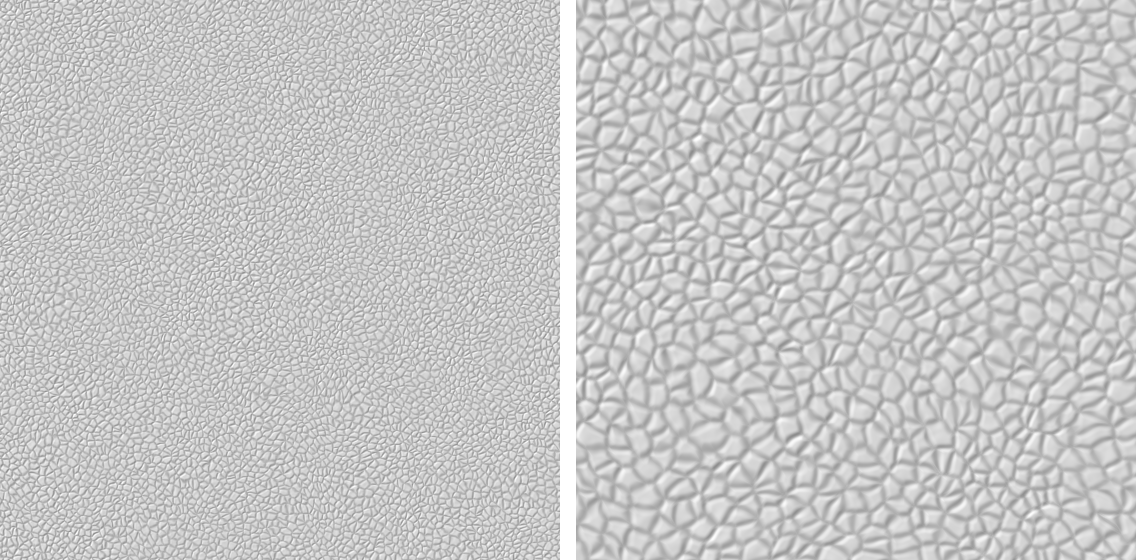
Left, the full canvas; right, a detail of the centre.
This texture is drawn by a Shadertoy shader. Its source:

```glsl
// Pale grey embossed leather: small pebbled grains split by fine dark creases, softly lit from the upper left.
#define GRAINS 86.0        // grains across the canvas
#define JITTER 0.86        // irregularity of the grain centres
#define CREASE_WIDTH 0.31  // shoulder width of a grain, in grain units
#define RELIEF_STEP 0.11   // half distance between the compared heights
#define RELIEF_GAIN 0.172  // strength of the slope shading
#define CREASE_DARK 0.145  // darkening inside the creases
#define ROUGHNESS 0.50     // uneven height of the hide
#define WOBBLE 0.34        // waviness of the grain outlines
#define PATCHINESS 0.40    // variation of relief between regions
#define BASE_GREY 0.77
#define LIGHT_DIR normalize(vec2(-0.72, 0.69))

vec2 hash2(vec2 p) {
    vec3 q = fract(p.xyx * vec3(0.1031, 0.1030, 0.0973));
    q += dot(q, q.yzx + 33.33);
    return fract((q.xx + q.yz) * q.zy);
}

float valueNoise(vec2 p) {
    vec2 cell = floor(p);
    vec2 f = fract(p);
    f = f * f * (3.0 - 2.0 * f);
    float low = mix(hash2(cell).x, hash2(cell + vec2(1, 0)).x, f.x);
    float high = mix(hash2(cell + vec2(0, 1)).x, hash2(cell + vec2(1, 1)).x, f.x);
    return mix(low, high, f.y);
}

vec2 noise2(vec2 p) {
    return vec2(valueNoise(p), valueNoise(p + vec2(37.2, 91.7))) - 0.5;
}

// Turns the hide off the axes, bends it between regions and makes the outlines wavy
vec2 warp(vec2 p) {
    vec2 turned = mat2(0.8, 0.6, -0.6, 0.8) * p;
    return turned + 1.7 * noise2(p * 0.15) + WOBBLE * noise2(p * 1.3 + 11.0);
}

// Distance to the nearest border between grains
float borderDistance(vec2 p) {
    vec2 cell = floor(p);
    vec2 f = fract(p);
    vec2 nearestCell = vec2(0.0);
    vec2 nearest = vec2(8.0);
    for (int y = -1; y <= 1; y++)
    for (int x = -1; x <= 1; x++) {
        vec2 g = vec2(x, y);
        vec2 r = g + 0.5 + JITTER * (hash2(cell + g) - 0.5) - f;
        if (dot(r, r) < dot(nearest, nearest)) {
            nearest = r;
            nearestCell = g;
        }
    }
    float border = 8.0;
    for (int y = -2; y <= 2; y++)
    for (int x = -2; x <= 2; x++) {
        vec2 g = nearestCell + vec2(x, y);
        vec2 r = g + 0.5 + JITTER * (hash2(cell + g) - 0.5) - f;
        vec2 between = r - nearest;
        if (dot(between, between) > 0.0001)
            border = min(border, dot(0.5 * (nearest + r), normalize(between)));
    }
    return border;
}

// Relief of domed grains with uneven creases (x) and the plain dome (y)
vec2 leather(vec2 p) {
    float depth = mix(0.45, 1.25, valueNoise(p * 1.2 + 53.0));
    float dome = smoothstep(-0.03, CREASE_WIDTH, borderDistance(warp(p)));
    float bumps = valueNoise(p * 2.1 + 7.0) - 0.5;
    return vec2(depth * (dome - 1.0) + ROUGHNESS * bumps, dome);
}

void mainImage(out vec4 fragColor, in vec2 fragCoord) {
    vec2 p = fragCoord / iResolution.y * GRAINS + 120.0;

    // Slope toward the light, averaged over two side-by-side samples
    vec2 toLight = LIGHT_DIR * RELIEF_STEP;
    vec2 sideways = vec2(-LIGHT_DIR.y, LIGHT_DIR.x) * 0.05;
    float slope = 0.0;
    for (int i = -1; i <= 1; i += 2) {
        vec2 q = p + float(i) * sideways;
        slope += 0.5 * (leather(q - toLight).x - leather(q + toLight).x);
    }

    // Creases stay dark whichever way they run
    float dome = leather(p).y;

    // Regions of stronger and weaker embossing
    float region = 0.6 * valueNoise(p * 0.09 + 3.0) + 0.4 * valueNoise(p * 0.25 + 29.0);
    float strength = 1.0 + PATCHINESS * (region - 0.5);

    float grey = BASE_GREY + strength * (RELIEF_GAIN * slope + CREASE_DARK * (dome - 0.52));
    fragColor = vec4(vec3(clamp(grey, 0.0, 1.0)), 1.0);
}
```
